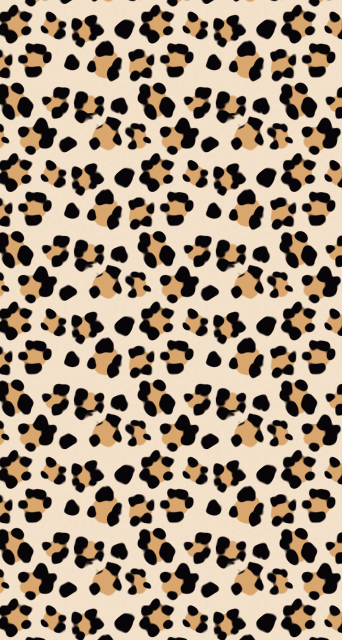
Give the GLSL for this pattern, as a Shadertoy shader.

```glsl
// Leopard print: a repeating tile of staggered, jittered rosettes on cream.
// Each rosette is a ring of merged black lobes, often with one missing, over
// a tan heart; neighbouring rosettes are trimmed to keep a cream gap between.

const float TILE = 4.0;   // cells per repeat

vec2 hash2(vec2 p) {
    vec3 a = fract(p.xyx * vec3(0.1031, 0.1030, 0.0973));
    a += dot(a, a.yzx + 33.33);
    return fract((a.xx + a.yz) * a.zy);
}

// Gradient noise that wraps after "period" lattice steps
float corner(vec2 lattice, vec2 offset, float period, float seed) {
    float angle = 6.2832 * hash2(mod(lattice, period) + seed).x;
    return dot(vec2(cos(angle), sin(angle)), offset);
}

float gradientNoise(vec2 p, float period, float seed) {
    vec2 i = floor(p), f = p - i;
    vec2 u = f * f * f * (f * (f * 6.0 - 15.0) + 10.0);
    vec2 e = vec2(0.0, 1.0);
    return mix(mix(corner(i, f, period, seed),
                   corner(i + e.yx, f - e.yx, period, seed), u.x),
               mix(corner(i + e.xy, f - e.xy, period, seed),
                   corner(i + e.yy, f - e.yy, period, seed), u.x), u.y);
}

float smoothMin(float a, float b, float k) {
    float h = max(k - abs(a - b), 0.0) / k;
    return min(a, b) - h * h * k * 0.25;
}

float smoothMax(float a, float b, float k) {
    return -smoothMin(-a, -b, k);
}

// Distances to the black ring (x) and the tan heart (y) of one rosette
vec2 rosette(vec2 p, vec2 id) {
    vec2 shape = hash2(id + 23.0);
    vec2 trait = hash2(id + 47.0);

    // Sizes alternate along each row so that big and small ones mix
    int kind = int(mod(id.x + 2.0 * id.y, 4.0));
    float radius = vec4(0.52, 0.41, 0.475, 0.26)[kind] + 0.07 * (shape.x - 0.5);
    bool solid = radius < 0.31;
    bool open = trait.x > 0.4;

    // Tilted, slightly elongated frame
    float tilt = 6.2832 * shape.y;
    float c = cos(tilt), s = sin(tilt);
    float stretch = 1.03 + 0.14 * trait.y;
    p = mat2(c, -s, s, c) * p * vec2(1.0 / stretch, stretch);

    float ring = 10.0;
    for (int k = 0; k < 6; k++) {
        if (k == 0 && open && !solid) continue;
        vec2 rnd = hash2(id + 71.0 + 13.0 * float(k));
        float angle = 1.0472 * float(k) + 0.6 * (rnd.x - 0.5);
        float reach = radius * (solid ? 0.42 : 0.74);
        float lobe = radius * (solid ? 0.48 : mix(0.27, 0.41, rnd.y));
        vec2 centre = reach * vec2(cos(angle), sin(angle));
        ring = smoothMin(ring, length(p - centre) - lobe, 0.09);
    }
    float heart = solid ? 10.0 : length(p) - 0.74 * radius;
    return vec2(ring, heart);
}

void mainImage(out vec4 fragColor, in vec2 fragCoord) {
    vec2 p = fragCoord / iResolution.x / vec2(0.1037, 0.1085);

    // Wobble the plane for hand-cut outlines
    vec2 wobble = vec2(gradientNoise(p * 3.0, 3.0 * TILE, 5.0),
                       gradientNoise(p * 3.0, 3.0 * TILE, 31.0));
    vec2 q = p + 0.085 * wobble;

    // Nearest rosette, and the distance to the runner-up
    vec2 best = vec2(10.0);
    float nearest = 10.0, second = 10.0;
    for (int j = -1; j <= 1; j++) {
        float row = floor(q.y) + float(j);
        float shift = 0.5 * mod(row, 2.0);
        for (int i = -1; i <= 1; i++) {
            vec2 cell = vec2(floor(q.x - shift) + float(i), row);
            vec2 id = mod(cell, TILE);
            vec2 site = cell + vec2(shift, 0.0) + 0.5 + 0.32 * (hash2(id + 3.0) - 0.5);
            vec2 d = rosette(q - site, id);
            float outer = min(d.x, d.y);
            if (outer < nearest) {
                second = nearest;
                nearest = outer;
                best = d;
            } else {
                second = min(second, outer);
            }
        }
    }

    // Trim where two rosettes would touch
    float gap = 0.5 * (nearest - second) + 0.085;
    float black = smoothMax(best.x, gap, 0.07);
    float tan_ = smoothMax(best.y, gap, 0.07);

    // Layer the colours with soft edges
    float soft = max(0.026, 5.0 / iResolution.x);
    float grain = gradientNoise(p * 9.0, 9.0 * TILE, 11.0);
    vec3 colour = vec3(0.95, 0.88, 0.79) + 0.012 * grain;
    colour = mix(colour, vec3(0.85, 0.65, 0.43), smoothstep(soft, -soft, tan_));
    colour = mix(colour, vec3(0.03, 0.02, 0.03), smoothstep(soft, -soft, black));
    fragColor = vec4(colour, 1.0);
}
```
